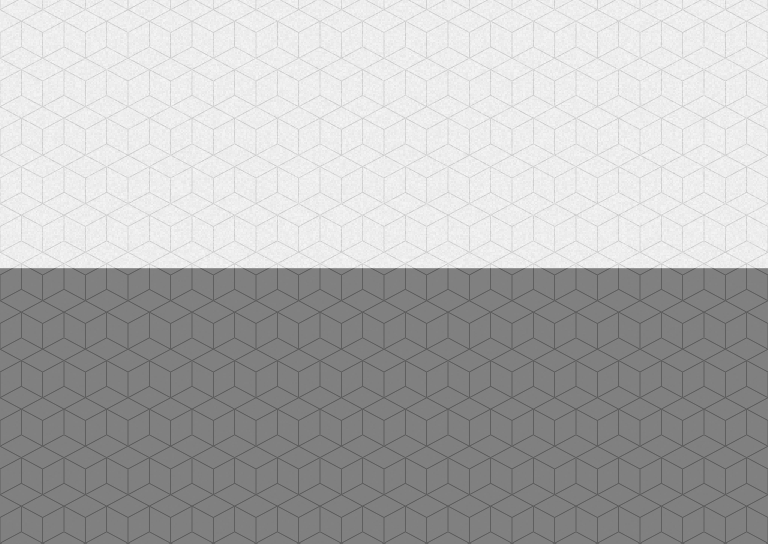
This pattern is drawn by a WebGL 1 fragment shader. Its source:

```glsl
precision highp float;
// Hairline isometric cube lattice over a grainy pale band and a flat grey band.

uniform vec2 u_resolution;

// Lengths are fractions of the canvas width.
const float COLUMNS = 36.0;        // upright lines across, two to a cube
const float RISE = 0.01484;        // climb of a slanted edge over one column
const float LAYER_PITCH = 0.06315; // distance between rows of cubes
const float TOP_OFFSET = -0.0022;  // start of the first row below the top edge
const float LINE_WIDTH = 0.0009;
const float SPLIT_HEIGHT = 0.507;  // band boundary, fraction of the height
const float GRAIN_CELLS = 512.0;   // grain cells across

const vec3 PALE_PAPER = vec3(0.932);
const vec3 PALE_INK = vec3(0.740);
const vec3 GREY_PAPER = vec3(0.502);
const vec3 GREY_INK = vec3(0.310);
const float PALE_GRAIN = 0.060;
const float GREY_GRAIN = 0.006;
const float LINE_WEAR = 0.5;

float hash(vec2 cell) {
  vec3 q = fract(vec3(cell.xyx) * 0.1031);
  q += dot(q, q.yzx + 33.33);
  return fract((q.x + q.y) * q.z);
}

// Distance to the nearest cube edge; p has x from the left, y from the top.
float cubeEdgeDistance(vec2 p) {
  float column = p.x * COLUMNS;
  float depth = (p.y - TOP_OFFSET) / RISE;
  float pitch = LAYER_PITCH / RISE;

  // Columns from the front corner of the nearest cube, 0 to 1.
  float side = abs(mod(column + 1.0, 2.0) - 1.0);

  // Each row starts at a zigzag and hangs down to the next one.
  float backEdge = 1.0 - side;
  float y = mod(depth - backEdge, pitch) + backEdge;
  float frontEdge = backEdge + 2.0;

  // Slanted edges: back, front, and the crossing between the two.
  float slanted = min(abs(y - backEdge), abs(y - backEdge - pitch));
  slanted = min(slanted, abs(y - frontEdge));
  slanted = min(slanted, abs(y - 1.0 - side));
  float slope = RISE * COLUMNS;
  float edge = slanted * RISE / sqrt(1.0 + slope * slope);

  // Upright edges fill only the faces below the cube tops.
  float upright = abs(fract(column + 0.5) - 0.5) / COLUMNS;
  float aboveFace = max(frontEdge - y, 0.0) * RISE;
  return min(edge, length(vec2(upright, aboveFace)));
}

void main() {
  float pixel = 1.0 / u_resolution.x;
  vec2 p = gl_FragCoord.xy * pixel;
  float height = u_resolution.y * pixel;

  // Bands
  float boundary = SPLIT_HEIGHT * height;
  float pale = clamp((p.y - boundary) / pixel + 0.5, 0.0, 1.0);
  vec3 paper = mix(GREY_PAPER, PALE_PAPER, pale);
  vec3 ink = mix(GREY_INK, PALE_INK, pale);

  // Grain
  vec2 cell = floor(p * GRAIN_CELLS);
  float grain = 0.5 * (hash(cell) + hash(cell + 71.0)) - 0.5;
  paper += grain * mix(GREY_GRAIN, PALE_GRAIN, pale);

  // Lines, broken up a little by wear on the pale band
  float d = cubeEdgeDistance(vec2(p.x, height - p.y));
  float coverage = clamp((0.5 * (LINE_WIDTH + pixel) - d) / pixel,
                         0.0, min(1.0, LINE_WIDTH / pixel));
  coverage *= 1.0 - LINE_WEAR * pale * hash(cell + 19.0);

  gl_FragColor = vec4(mix(paper, ink, coverage), 1.0);
}
```
